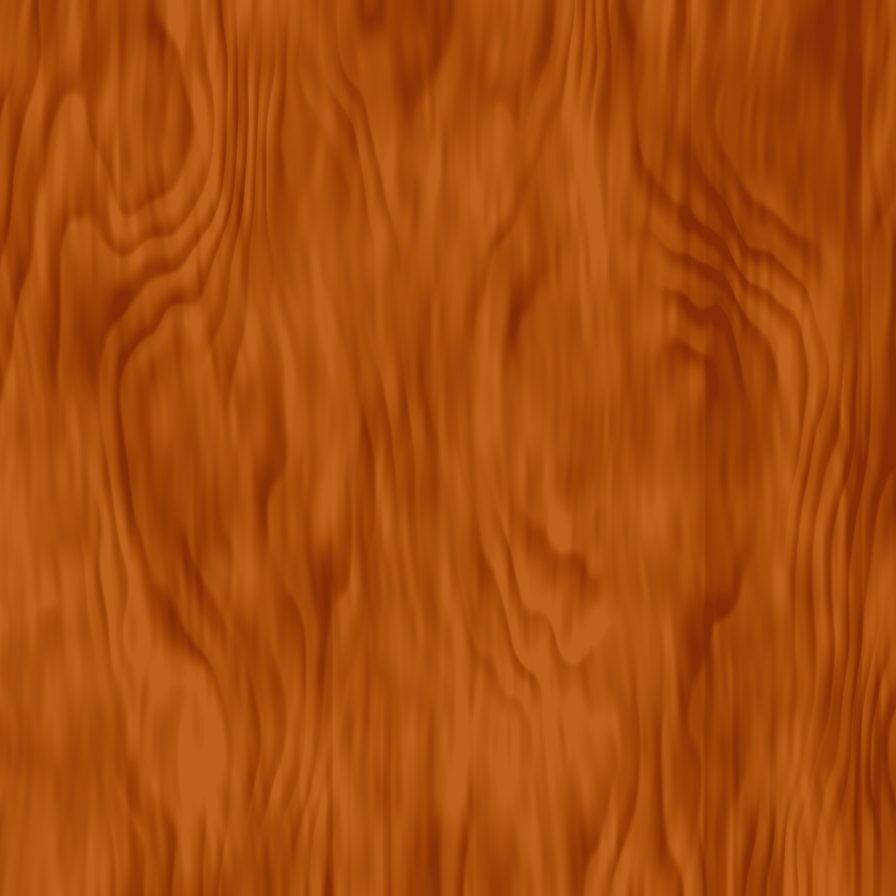
This texture is drawn by a WebGL 1 fragment shader. Its source:

```glsl
precision highp float;

uniform vec2 u_resolution;

#define DARK_WOOD vec3(0.59, 0.23, 0.02)
#define LIGHT_WOOD vec3(0.72, 0.36, 0.09)
#define BASE_TONE 0.75
#define RING_COUNT 25.0
#define RING_WARP 8.0
#define RING_DEPTH 0.8
#define BLOTCH_DEPTH 1.2
#define STREAK_DEPTH 0.95
#define FIBRE_DEPTH 0.6
#define PORE_DEPTH 0.6

float hash(vec2 cell) {
    vec3 p = fract(cell.xyx * vec3(0.1031, 0.1030, 0.0973));
    p += dot(p, p.yzx + 33.33);
    return fract((p.x + p.y) * p.z);
}

float noise(vec2 p) {
    vec2 cell = floor(p);
    vec2 f = fract(p);
    f = f * f * (3.0 - 2.0 * f);
    float low = mix(hash(cell), hash(cell + vec2(1.0, 0.0)), f.x);
    float high = mix(hash(cell + vec2(0.0, 1.0)), hash(cell + vec2(1.0, 1.0)), f.x);
    return mix(low, high, f.y);
}

float fbm(vec2 p) {
    float sum = 0.0;
    float weight = 0.55;
    for (int i = 0; i < 3; i++) {
        sum += weight * noise(p);
        p = p * 2.03 + vec2(17.3, 9.1);
        weight *= 0.5;
    }
    return sum / 0.9625;
}

// Stretched height field whose contours are long lines closing into arches.
float ringHeight(vec2 p) {
    float height = RING_COUNT * p.x + RING_WARP * noise(p * vec2(5.0, 2.0) + 31.0);
    height += 2.6 * noise(p * vec2(13.0, 5.0) + 57.0);
    return height + 0.6 * noise(p * vec2(36.0, 14.0) + 11.0);
}

// Each ring darkens slowly, then ends in a crisper edge.
float growthRings(vec2 p, float height) {
    float phase = fract(height);
    float line = smoothstep(0.25, 0.8, phase) * (1.0 - smoothstep(0.8, 1.0, phase));
    return line * smoothstep(0.2, 0.7, noise(p * vec2(14.0, 6.0) + 83.0));
}

// Thin, almost straight lines gathered in a few vertical bands.
float pores(vec2 p) {
    float line = smoothstep(0.5, 0.9, noise(vec2(p.x * 95.0, p.y * 1.6) + 140.0));
    return line * smoothstep(0.35, 0.75, noise(vec2(p.x * 9.0, p.y * 0.9) + 203.0));
}

float woodTone(vec2 p) {
    vec2 grain = p;
    grain.x += 0.05 * (noise(p * vec2(4.0, 2.5) + 5.0) - 0.5);
    grain.x += 0.02 * (noise(p * vec2(11.0, 7.0) + 45.0) - 0.5);
    float height = ringHeight(p);

    float blotch = fbm(grain * vec2(9.0, 6.5) + 71.0) - 0.5;
    float straightStreak = fbm(grain * vec2(45.0, 5.0) + 19.0) - 0.5;
    float archedStreak = noise(vec2(height * 2.3, p.y * 9.0) + 61.0) - 0.5;
    float fibre = noise(grain * vec2(135.0, 17.0) + 97.0) - 0.5;

    float tone = BASE_TONE + BLOTCH_DEPTH * blotch;
    tone += STREAK_DEPTH * (straightStreak + 0.45 * archedStreak);
    tone += FIBRE_DEPTH * fibre;
    tone -= RING_DEPTH * growthRings(p, height) + PORE_DEPTH * pores(p);
    return clamp(tone, -0.45, 1.15);
}

void main() {
    vec2 p = gl_FragCoord.xy / u_resolution;
    float tone = woodTone(p);
    // Blue rises late, so shadows stay saturated.
    float blueTone = max(tone, 0.0) * max(tone, 0.0);
    vec3 color = mix(DARK_WOOD, LIGHT_WOOD, vec3(tone, tone, blueTone));
    gl_FragColor = vec4(color, 1.0);
}
```
